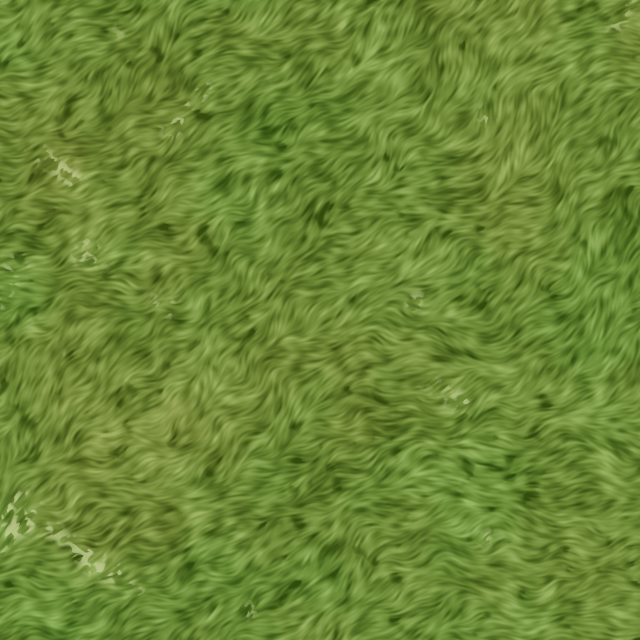
Give the GLSL for this texture, as a three.js fragment shader.

```glsl
// Soft mossy turf: fine combed green fibres with swirls, small dark hollows and a few dry pale specks.
varying vec2 vUv;

const vec3 SHADE_GREEN = vec3(0.26, 0.36, 0.09);
const vec3 TURF_GREEN  = vec3(0.425, 0.535, 0.205);
const vec3 LIGHT_GREEN = vec3(0.57, 0.67, 0.35);
const vec3 DRY_STRAW   = vec3(0.76, 0.80, 0.58);
const vec3 FRESH_TINT  = vec3(-0.075, 0.012, -0.01);

const float COMB_ANGLE    = 0.45;    // mean fibre direction, radians
const float BROAD_SWIRL   = 1.3;
const float SMALL_SWIRL   = 1.5;
const float FIBRE_SCALE   = 240.0;   // cells across the canvas
const float TUFT_SCALE    = 95.0;
const float CLUMP_SCALE   = 38.0;
const float PATCH_SCALE   = 8.0;
const float HOLLOW_SCALE  = 52.0;
const float FIBRE_STEP    = 0.0015;  // canvas units per tracing step
const int   FIBRE_STEPS   = 10;      // steps to each side
const float FIBRE_GAIN    = 5.8;
const float TUFT_GAIN     = 3.2;
const float CLUMP_GAIN    = 1.5;
const float PATCH_GAIN    = 0.8;
const float HOLLOW_DEPTH  = 1.6;
const float TONE_RANGE    = 2.2;     // tone at which the end colours are reached

const mat2 LATTICE_TILT = mat2(0.809, 0.588, -0.588, 0.809);

float hash(vec2 cell) {
  vec3 q = fract(vec3(cell.xyx) * vec3(0.1031, 0.1030, 0.0973));
  q += dot(q, q.yzx + 33.33);
  return fract((q.x + q.y) * q.z);
}

float noise(vec2 p) {
  p = LATTICE_TILT * p + 71.0;
  vec2 cell = floor(p);
  vec2 f = fract(p);
  f = f * f * (3.0 - 2.0 * f);
  float low  = mix(hash(cell), hash(cell + vec2(1.0, 0.0)), f.x);
  float high = mix(hash(cell + vec2(0.0, 1.0)), hash(cell + vec2(1.0, 1.0)), f.x);
  return mix(low, high, f.y);
}

// Direction in which the fibres lie at a point
vec2 combDirection(vec2 p) {
  float angle = COMB_ANGLE
              + BROAD_SWIRL * (noise(p * 5.0 + 13.0) - 0.5)
              + SMALL_SWIRL * (noise(p * 27.0 + 29.0) - 0.5);
  return vec2(cos(angle), sin(angle));
}

// Grain at fibre and tuft scale, centred on zero
vec2 grain(vec2 p) {
  return vec2(noise(p * FIBRE_SCALE), noise(p * TUFT_SCALE + 7.0)) - 0.5;
}

// Smear the grain along the comb field, tracing both ways
vec2 combedGrain(vec2 p) {
  vec2 sum = grain(p);
  float total = 1.0;
  vec2 ahead = p;
  vec2 behind = p;
  for (int i = 1; i <= FIBRE_STEPS; i++) {
    float weight = 0.5 + 0.5 * cos(3.14159 * float(i) / float(FIBRE_STEPS + 1));
    ahead  += FIBRE_STEP * combDirection(ahead);
    behind -= FIBRE_STEP * combDirection(behind);
    sum += weight * (grain(ahead) + grain(behind));
    total += 2.0 * weight;
  }
  return sum / total;
}

void main() {
  vec2 p = vUv;
  vec2 fibres = combedGrain(p);

  // Clumps and hollows with fibrous edges
  vec2 ragged = p + combDirection(p) * fibres.x * 0.02;
  float clump = noise(ragged * CLUMP_SCALE + 41.0) - 0.5;
  float patchTone = noise(p * PATCH_SCALE + 53.0) - 0.5;
  float hollowArea = noise(p * 14.0 + 61.0) - 0.5;
  float hollow = smoothstep(0.85, 1.2, noise(ragged * HOLLOW_SCALE + 5.0) + 0.5 * hollowArea - 0.6 * fibres.y);

  float tone = FIBRE_GAIN * fibres.x + TUFT_GAIN * fibres.y
             + CLUMP_GAIN * clump + PATCH_GAIN * patchTone
             - HOLLOW_DEPTH * hollow;

  // Tone to colour
  float level = clamp(tone / TONE_RANGE, -1.35, 1.3);
  vec3 color = mix(TURF_GREEN, SHADE_GREEN, max(-level, 0.0));
  color = mix(color, LIGHT_GREEN, max(level, 0.0));

  // Fresher and more olive areas
  float fresh = 0.6 * noise(p * 5.0 + 17.0) + 0.4 * noise(p * 13.0 + 3.0) - 0.5;
  color += FRESH_TINT * fresh;

  // Rare dry specks, more frequent at the left side
  float dryArea = noise(p * 13.0 + 87.0) + 0.12 * (1.0 - smoothstep(0.0, 0.3, p.x));
  float speck = noise(ragged * 110.0 + 19.0) + 0.8 * fibres.x;
  float dry = smoothstep(0.87, 1.02, dryArea) * smoothstep(0.5, 0.8, speck);
  color = mix(color, DRY_STRAW, 0.8 * dry);

  gl_FragColor = vec4(color, 1.0);
}
```
